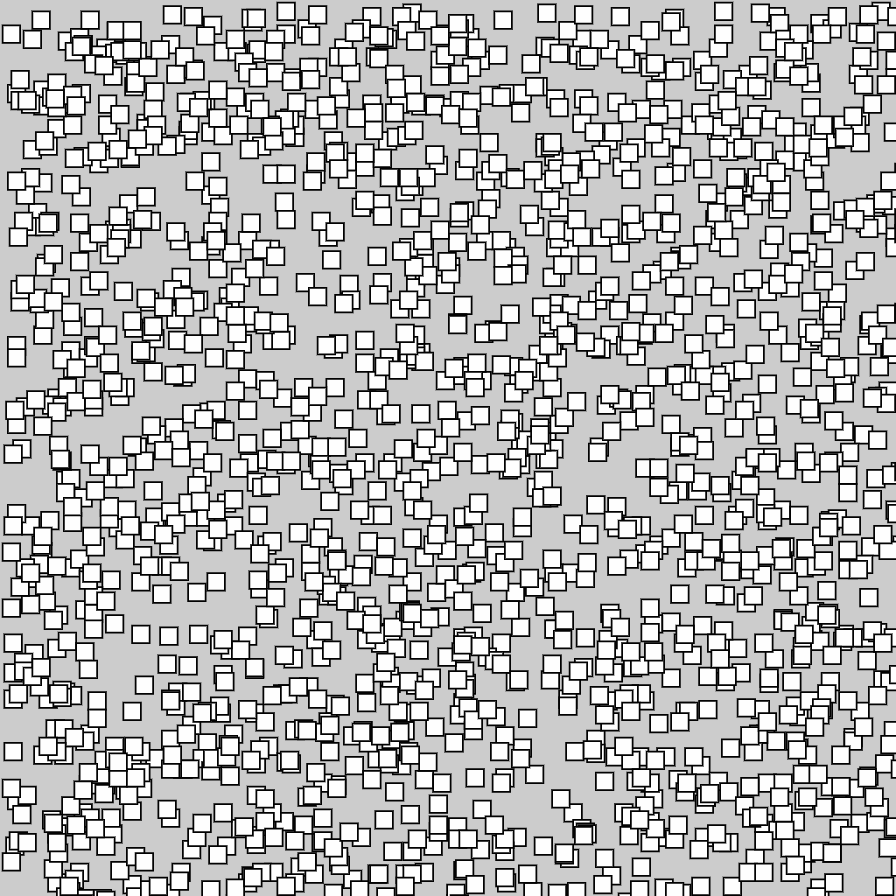
A WebGL 1 fragment shader for this pattern:

```glsl
precision highp float;

uniform vec2 u_resolution;

#define CELLS 40.0          // scatter cells across the canvas
#define LAYERS 8            // possible squares per cell
#define CHANCE 0.144        // probability that a possible square exists
#define UNIT (1.0 / 512.0)  // lattice step that positions snap to
#define HALF_SIZE (5.5 * UNIT)
#define OUTLINE UNIT
#define MARGIN (6.0 * UNIT) // least centre distance from left and top
#define GROUND vec3(0.80)
#define FILL vec3(0.995)
#define INK vec3(0.008)

// Three random values per cell and layer
vec3 hash3(vec3 p) {
  vec3 s = vec3(dot(p, vec3(127.1, 311.7, 74.7)),
                dot(p, vec3(269.5, 183.3, 246.1)),
                dot(p, vec3(113.5, 271.9, 124.6)));
  return fract(sin(s) * 43758.5453);
}

// Signed distance to an axis-aligned square (Chebyshev)
float squareDistance(vec2 p, float halfSize) {
  vec2 d = abs(p) - halfSize;
  return max(d.x, d.y);
}

// Antialiased coverage from a signed distance
float coverage(float d, float pixel) {
  return clamp(0.5 - d / pixel, 0.0, 1.0);
}

void main() {
  float side = min(u_resolution.x, u_resolution.y);
  vec2 uv = gl_FragCoord.xy / side;
  vec2 extent = u_resolution / side;
  float pixel = 1.0 / side;
  vec3 color = GROUND;

  // Squares are narrower than a cell, so the nearest 2x2 cells suffice
  vec2 firstCell = floor(uv * CELLS - 0.5);

  // Paint layers back to front
  for (int layer = 0; layer < LAYERS; layer++) {
    for (int j = 0; j < 2; j++) {
      for (int i = 0; i < 2; i++) {
        vec2 cell = firstCell + vec2(float(i), float(j));
        vec3 rnd = hash3(vec3(cell, float(layer) + 1.0));
        vec2 center = (cell + rnd.xy) / CELLS;
        center = (floor(center / UNIT) + 0.5) * UNIT;

        // Left and top stay clear; right and bottom may crop squares
        bool inside = center.x > MARGIN && center.y < extent.y - MARGIN;
        if (rnd.z < CHANCE && inside) {
          float d = squareDistance(uv - center, HALF_SIZE);
          vec3 paint = mix(INK, FILL, coverage(d + OUTLINE, pixel));
          color = mix(color, paint, coverage(d, pixel));
        }
      }
    }
  }

  gl_FragColor = vec4(color, 1.0);
}
```
